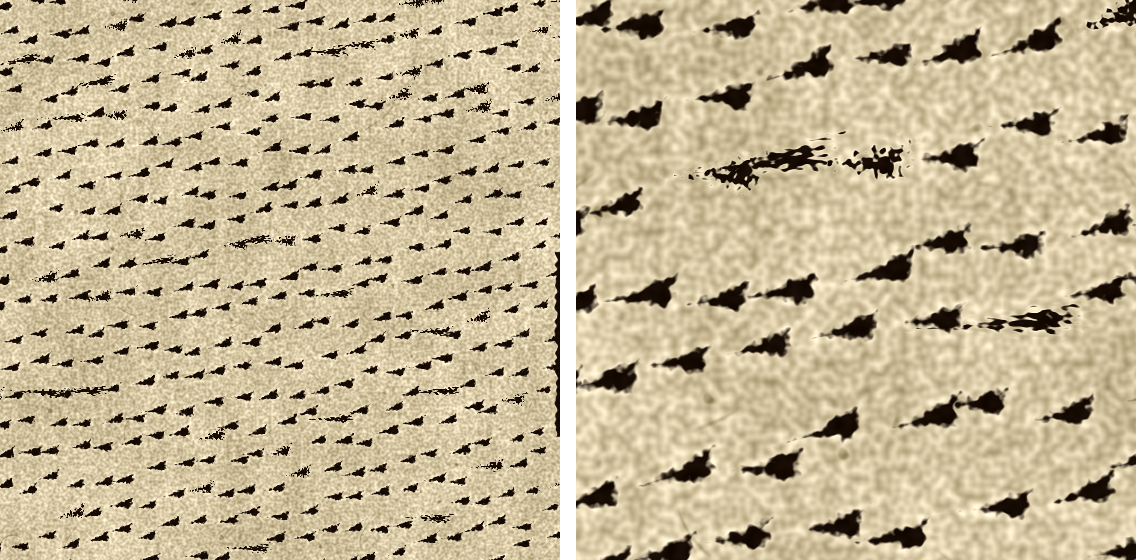
Left, the full canvas; right, a detail of the centre.
This pattern is drawn by a Shadertoy shader. Its source:

```glsl
// Rows of small inked wedges, climbing to the right, stamped on aged paper.
// Each wedge sits in a jittered, leaning cell and is a union of half planes and
// a blob; gradient noise roughens the ink and gives the paper its grain.

vec2 hash2(vec2 p) {
    vec3 h = fract(p.xyx * vec3(0.1031, 0.1030, 0.0973));
    h += dot(h, h.yzx + 33.33);
    return fract((h.xx + h.yz) * h.zy);
}

vec2 gradient(vec2 cell) {
    float angle = 6.2832 * hash2(cell).x;
    return vec2(cos(angle), sin(angle));
}

float gradientNoise(vec2 p) {
    vec2 i = floor(p), f = p - i, e = vec2(1, 0);
    vec2 u = f * f * f * (f * (f * 6.0 - 15.0) + 10.0);
    return mix(mix(dot(gradient(i), f), dot(gradient(i + e.xy), f - e.xy), u.x),
               mix(dot(gradient(i + e.yx), f - e.yx), dot(gradient(i + 1.0), f - 1.0), u.x), u.y);
}

// Long tip at the left, flat foot, raised corner at the upper right
float wedge(vec2 p) {
    float top = (p.y - 0.12 - 0.42 * p.x) * 0.92;
    float foot = -p.y - 0.38 - 0.06 * p.x;
    float right = (p.x - 0.70 - 0.35 * p.y) * 0.94;
    float blob = length((p - vec2(0.36, -0.10)) * vec2(0.85, 1.0)) - 0.38;
    return min(max(top, max(foot, right)), blob);
}

float rowRise(float x) {
    return x * (0.07 + 0.10 * x);
}

// Distance to the nearest mark, in canvas units
float marks(vec2 p) {
    const vec2 count = vec2(21.5, 18.7);
    float row = floor((p.y - rowRise(p.x)) * count.y);
    float d = 1.0;
    for (int j = -1; j <= 1; j++) {
        float r = row + float(j);
        float lean = 0.15 * r + 0.3 * hash2(vec2(r, 71.0)).x;
        float column = floor(p.x * count.x - lean);
        for (int i = -1; i <= 1; i++) {
            vec2 id = vec2(column + float(i), r) + 50.0;
            vec2 jitter = hash2(id) - 0.5;
            vec2 kind = hash2(id + 137.0);
            if (kind.x < 0.02) continue;

            vec2 center = (vec2(column + float(i) + lean, r) + 0.5 + 0.46 * jitter) / count;
            center.y += rowRise(center.x);
            float size = mix(0.0155, 0.0188, kind.y) * (1.0 - 0.22 * smoothstep(0.90, 1.0, center.x));
            vec2 q = (p - center) / size;
            float tilt = 0.30 * (hash2(id + 291.0).x - 0.5);
            q = vec2(q.x + tilt * q.y, q.y - tilt * q.x);

            // A few marks are dragged sideways, some are broken up
            float dragged = step(0.98, kind.x);
            float broken = step(0.88, kind.x);
            q *= mix(vec2(1.0), vec2(0.55, 1.25), dragged);
            float rough = 0.20 * gradientNoise(q * 3.2 + id * 7.3)
                        + (0.10 + 0.45 * broken) * gradientNoise(q * 5.0 + id * 3.1);
            d = min(d, (wedge(q) + rough) * size);
        }
    }
    return d;
}

void mainImage(out vec4 fragColor, in vec2 fragCoord) {
    vec2 uv = fragCoord / iResolution.y;
    float soft = max(0.0015, 0.7 / iResolution.y);

    // Paper: fine grain, mottling and faint upright streaks
    float tone = 0.22 * gradientNoise(uv * 190.0)
               + 0.13 * gradientNoise(uv * 90.0 + 17.0)
               + 0.08 * gradientNoise(uv * 13.0 + 5.0)
               + 0.06 * gradientNoise(uv * 3.0 + 41.0)
               + 0.05 * gradientNoise(uv * vec2(60.0, 4.0));
    tone += 0.05 * smoothstep(0.22, 0.0, length((uv - vec2(0.96, 0.53)) * vec2(1.3, 1.0)));

    // Hairline fibres and small stains
    float fibre = 1.0 - smoothstep(0.0, 0.018, abs(gradientNoise(uv * 9.0 + 83.0)));
    tone -= 0.12 * fibre * smoothstep(0.22, 0.40, gradientNoise(uv * 11.0 + 29.0));
    tone -= 0.22 * smoothstep(0.46, 0.60, gradientNoise(uv * 62.0 + 11.0));

    // Ink: the marks, and a ragged dark strip at the right border
    float ink = marks(uv);
    float strip = 0.9935 - uv.x + 0.007 * gradientNoise(uv * vec2(40.0, 85.0));
    strip = max(strip, abs(uv.y - 0.385) - 0.165);
    ink = min(ink, strip);

    // Pale rim around the ink
    tone += 0.07 * (1.0 - smoothstep(0.001, 0.006, ink));
    vec3 paper = vec3(0.835, 0.775, 0.635) + tone * vec3(1.0, 1.0, 1.08);
    vec3 inkColor = vec3(0.08, 0.04, 0.01) + 0.04 * gradientNoise(uv * 150.0);
    fragColor = vec4(mix(inkColor, paper, smoothstep(-soft, soft, ink)), 1.0);
}
```
